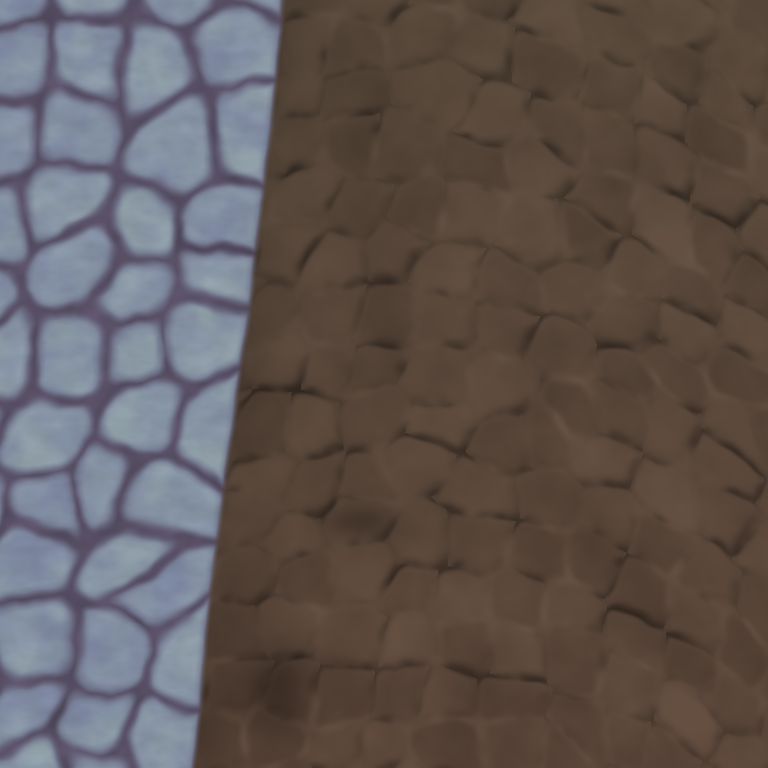
A Shadertoy shader for this texture:

```glsl
// Cobbled pavement: a band of pale blue stones in violet mortar beside worn brown setts.
// Both are jittered Voronoi cells measured from a slanted kerb line; blended edge normals
// steer soft two-sided joints, and gradient noise breaks them up and mottles the stone.

vec2 hash2(vec2 p) {
    vec3 q = fract(p.xyx * vec3(0.1031, 0.1030, 0.0973));
    q += dot(q, q.yzx + 33.33);
    return fract((q.xx + q.yz) * q.zy);
}

float gradientDot(vec2 cell, vec2 corner, vec2 f) {
    return dot(hash2(cell + corner + 57.0) * 2.0 - 1.0, f - corner);
}

float gradientNoise(vec2 p) {
    vec2 i = floor(p), f = p - i;
    vec2 w = f * f * f * (f * (f * 6.0 - 15.0) + 10.0);
    return mix(mix(gradientDot(i, vec2(0, 0), f), gradientDot(i, vec2(1, 0), f), w.x),
               mix(gradientDot(i, vec2(0, 1), f), gradientDot(i, vec2(1, 1), f), w.x), w.y);
}

float fbm(vec2 p) {
    float sum = 0.0, amp = 1.0;
    for (int i = 0; i < 3; i++) {
        sum += amp * gradientNoise(p);
        p = mat2(1.6, 1.2, -1.2, 1.6) * p + 7.3;
        amp *= 0.5;
    }
    return sum;
}

float smoothMin(float a, float b, float k) {
    float h = max(k - abs(a - b), 0.0) / k;
    return min(a, b) - h * h * k * 0.25;
}

// Offset from p to the seed of a cell
vec2 seedOffset(vec2 cell, vec2 p, float jitter) {
    return cell + 0.5 + jitter * (hash2(cell + 31.0) - 0.5) - p;
}

// Returns rounded edge distance, blended edge normal and a random value per stone
vec4 stones(vec2 p, float jitter, float rounding, float lastColumn) {
    vec2 base = floor(p), nearCell = base, nearSeed = vec2(9.0);
    for (int y = -1; y <= 1; y++)
    for (int x = -1; x <= 1; x++) {
        vec2 cell = base + vec2(x, y);
        vec2 seed = seedOffset(cell, p, jitter);
        if (cell.x <= lastColumn && dot(seed, seed) < dot(nearSeed, nearSeed)) {
            nearSeed = seed;
            nearCell = cell;
        }
    }
    float rounded = 1.0, total = 0.0001;
    vec2 normal = vec2(0.0);
    for (int y = -2; y <= 2; y++)
    for (int x = -2; x <= 2; x++) {
        vec2 cell = nearCell + vec2(x, y);
        if ((x == 0 && y == 0) || cell.x > lastColumn) continue;
        vec2 seed = seedOffset(cell, p, jitter);
        vec2 dir = normalize(seed - nearSeed);
        float d = dot(0.5 * (seed + nearSeed), dir);
        float weight = exp(-18.0 * d);
        normal += dir * weight;
        total += weight;
        rounded = smoothMin(rounded, d, rounding);
    }
    return vec4(rounded, normal / total, hash2(nearCell + 83.0).x);
}

vec3 paleBand(vec2 uv, float kerb, vec2 warp) {
    vec2 p = vec2(kerb / 0.096, uv.y / 0.095 - 0.1) + warp * 0.2;
    vec4 s = stones(p, 0.8, 0.17, -1.0);
    float d = smoothMin(s.x, -kerb / 0.1 + 0.06, 0.06);
    vec3 face = mix(vec3(0.485, 0.525, 0.625), vec3(0.56, 0.62, 0.655),
                    clamp(s.w * 0.6 + 0.2 + fbm(uv * 16.0) * 0.9, 0.0, 1.0));
    face = mix(vec3(0.44, 0.46, 0.55), face, smoothstep(0.04, 0.18, d));
    face *= 1.0 + 0.08 * fbm(uv * vec2(20.0, 40.0));
    vec3 mortar = vec3(0.34, 0.305, 0.39) * (1.0 + 0.2 * fbm(uv * 20.0));
    float gap = 0.012 + 0.06 * fbm(uv * 12.0 + 60.0);
    return mix(mortar, face, smoothstep(gap - 0.02, gap + 0.1, d));
}

vec3 brownSetts(vec2 uv, float kerb, vec2 warp) {
    float bend = max(uv.x - 0.5, 0.0);
    vec2 p = vec2(kerb / 0.074 - bend * uv.y * 1.6, (uv.y + bend * bend * 0.7) / 0.07);
    vec4 s = stones(p + warp * 0.22, 0.55, 0.12, 1000.0);
    float edge = max(s.x, 0.0);
    float wear = fbm(uv * 7.0 + 4.0) + 0.6 * fbm(uv * 19.0 + 31.0);
    float tone = clamp(0.5 + (s.w - 0.5) * 0.6 + wear * 0.5, 0.0, 1.0);
    tone = mix(0.55 + 0.35 * wear, tone, smoothstep(0.0, 0.16, edge));
    vec3 col = mix(vec3(0.305, 0.24, 0.196), vec3(0.387, 0.312, 0.257), tone);
    // Joints shade both stones, deepest below and right of a sett, and fade in patches
    float facing = dot(s.yz, normalize(vec2(0.5, -0.87)));
    float reach = mix(0.055, 0.13, smoothstep(-0.5, 0.6, facing));
    float seam = exp(-edge * edge / (reach * reach));
    float dark = smoothstep(-0.1, 0.6, fbm(uv * 13.0 + 19.0) + 0.1);
    float lie = smoothstep(0.15, 0.85, abs(facing));
    col *= 1.0 - seam * dark * mix(0.1, 0.42, lie);
    // Pale dust fills the joints between the shadowed patches
    float dusty = smoothstep(0.0, 0.6, -fbm(uv * 13.0 + 19.0));
    col += exp(-edge * edge / 0.008) * dusty * vec3(0.034, 0.033, 0.033);
    // Damp stain and one deep joint
    vec2 stain = (uv - vec2(0.365, 0.10)) / vec2(0.04, 0.055);
    col *= 1.0 - 0.24 * exp(-dot(stain, stain));
    vec2 joint = (uv - vec2(0.47, 0.32)) / vec2(0.045, 0.02);
    col *= 1.0 - 0.24 * exp(-dot(joint, joint));
    // Warmer toward the bottom, darker along the kerb
    col *= mix(vec3(1.02, 0.99, 0.99), vec3(0.99, 1.02, 1.01), uv.y);
    return col * (1.0 - 0.13 * exp(-kerb / 0.08));
}

void mainImage(out vec4 fragColor, in vec2 fragCoord) {
    vec2 uv = fragCoord / iResolution.xy;
    vec2 warp = vec2(fbm(uv * 10.0), fbm(uv * 10.0 + 40.0));
    float kerb = uv.x - (0.252 + 0.117 * uv.y - 0.004 * sin(uv.y * 6.28)) - 0.004 * warp.x;
    vec3 pale = paleBand(uv, min(kerb, 0.0), warp);
    vec3 brown = brownSetts(uv, max(kerb, 0.0), warp);
    vec3 col = mix(pale, brown, smoothstep(-0.005, 0.005, kerb));
    fragColor = vec4(col, 1.0);
}
```
